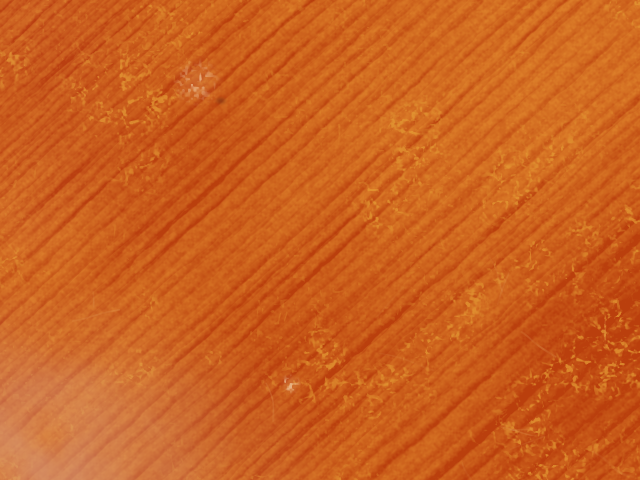
Reproduce this texture procedurally as a Shadertoy shader.

```glsl
// Varnished orange wood seen close up: fine slanting growth lines with one
// crisp and one fading side, over broad tone shifts and a grainy mottle. Tiny
// yellow flecks gather in patches; scratches, scuffs and a pale sheen lie on top.

float hash(vec2 p) {
    vec3 q = fract(vec3(p.xyx) * 0.1031);
    q += dot(q, q.yzx + 33.33);
    return fract((q.x + q.y) * q.z);
}

float noise(vec2 p) {
    vec2 i = floor(p), f = fract(p);
    f = f * f * (3.0 - 2.0 * f);
    return mix(mix(hash(i), hash(i + vec2(1, 0)), f.x),
               mix(hash(i + vec2(0, 1)), hash(i + vec2(1, 1)), f.x), f.y);
}

float fbm(vec2 p) {
    float sum = 0.0, amp = 0.533;
    for (int i = 0; i < 4; i++) {
        sum += amp * noise(p);
        p = mat2(1.6, 1.2, -1.2, 1.6) * p + 17.3;
        amp *= 0.5;
    }
    return sum;
}

float segment(vec2 p, vec2 a, vec2 b) {
    vec2 d = b - a;
    return length(p - a - d * clamp(dot(p - a, d) / dot(d, d), 0.0, 1.0));
}

float spot(vec2 p, vec2 centre, float radius) {
    return 1.0 - smoothstep(0.0, radius, length(p - centre));
}

// Growth lines: g.x runs along the grain, g.y across it
float growthLines(vec2 g, float density) {
    g.y += 0.035 * (noise(g * vec2(1.6, 2.5) + 40.0) - 0.5)
         + 0.006 * (noise(g * vec2(11.0, 20.0) + 70.0) - 0.5)
         + 0.004 * (noise(g * vec2(50.0, 60.0) + 90.0) - 0.5);
    float ring = density * (g.y + 0.18 * g.y * g.y) + 1.1 * noise(vec2(g.y * 8.0 + 30.0, 5.0));
    float id = floor(ring) + 99.0, f = fract(ring);
    float fade = 0.25 + 0.4 * hash(vec2(id, 3.0));
    float profile = smoothstep(0.0, 0.16, f) * (1.0 - smoothstep(0.16, 0.16 + fade, f));
    float strength = 0.4 + 0.6 * hash(vec2(id, 9.0));
    return profile * strength * (0.4 + 1.0 * noise(vec2(g.x * 6.0 + 20.0, id)));
}

// Tiny yellow marks, densest towards the lower right
float wornFlecks(vec2 p, vec2 g) {
    float bias = 0.17 * smoothstep(-0.3, 1.0, p.x - p.y) - 0.08;
    float patches = smoothstep(0.45, 0.72, fbm(g * vec2(6.0, 8.0) + 12.0) + bias);
    vec2 bent = p + 0.01 * vec2(noise(p * 40.0), noise(p * 40.0 + 77.0));
    float veins = 1.0 - abs(2.0 * noise(bent * 42.0 + 5.0) - 1.0);
    float grains = 0.6 * noise(bent * 150.0 + 31.0) + 0.4 * noise(bent.yx * 230.0 + 8.0);
    float dense = smoothstep(0.74, 1.1, 0.5 * veins + 0.8 * grains) * patches;
    float sparse = smoothstep(0.76, 0.95, noise(bent * 135.0 + 61.0))
                 * smoothstep(0.42, 0.68, fbm(p * 8.0 + 50.0));
    return clamp(1.2 * dense + 0.4 * sparse, 0.0, 1.0);
}

// Faint thin scratches, mostly along the bottom
float scratches(vec2 p) {
    float sum = 0.0;
    vec2 bent = p + 0.015 * (noise(p * 18.0) - 0.5);
    for (int i = 0; i < 14; i++) {
        float k = float(i);
        vec2 a = vec2(1.3 * hash(vec2(k, 1.0)), 0.4 * pow(hash(vec2(k, 2.0)), 1.5));
        float angle = 6.283 * hash(vec2(k, 3.0));
        vec2 b = a + (0.04 + 0.1 * hash(vec2(k, 4.0))) * vec2(cos(angle), 0.6 * sin(angle));
        sum += (1.0 - smoothstep(0.0005, 0.003, segment(bent, a, b))) * (0.3 + 0.5 * hash(vec2(k, 5.0)));
    }
    return min(sum, 1.0) * (0.2 + 0.8 * noise(p * 70.0));
}

void mainImage(out vec4 fragColor, in vec2 fragCoord) {
    vec2 p = fragCoord / iResolution.y;
    p.x += 0.6667 - 0.5 * iResolution.x / iResolution.y;
    vec2 g = mat2(0.743, -0.669, 0.669, 0.743) * p;

    // Broad tone: redder at lower right and upper left, lighter at upper right
    float tone = 0.69 + 0.6 * (fbm(g * vec2(1.8, 5.0) + 8.0) - 0.5);
    tone += 0.26 * spot(p, vec2(1.2, 0.9), 0.75) + 0.15 * spot(p, vec2(0.1, 0.4), 0.5);
    tone -= 0.55 * spot(p, vec2(1.35, 0.25), 0.65) + 0.28 * spot(p, vec2(0.25, 0.72), 0.35);
    tone -= 0.3 * spot(p, vec2(0.6, 0.25), 0.45);

    // Coarse and fine grain, streaks and mottle
    tone -= 0.58 * growthLines(g, 34.0) + 0.24 * growthLines(g + vec2(3.0, 0.013), 57.0);
    tone += 0.2 * (noise(g * vec2(7.0, 80.0) + 15.0) - 0.5);
    tone += 0.24 * (noise(p * vec2(100.0, 140.0) + 3.0) - 0.5)
          + 0.3 * (noise(g.yx * 220.0 + 9.0) - 0.5);
    vec3 color = mix(vec3(0.74, 0.268, 0.06), vec3(0.85, 0.47, 0.15), clamp(tone, -0.1, 1.1));

    // Wear and a small dark knot
    color = mix(color, vec3(0.89, 0.6, 0.2), 0.75 * wornFlecks(p, g));
    color = mix(color, vec3(0.5, 0.2, 0.07), 0.6 * spot((p - vec2(0.46, 0.79)) * vec2(1.0, 1.4), vec2(0), 0.016));

    // Pale sheen at the lower left, then scratches and two scuffs
    float sheen = 1.0 - smoothstep(0.0, 0.62, length(p * vec2(0.8, 1.3) + vec2(0.0, 0.03)));
    color = mix(color, vec3(0.84, 0.6, 0.46), 0.6 * sheen * (0.4 + 1.1 * fbm(p * 10.0)));
    color.b += 0.03 * (1.0 - smoothstep(0.0, 0.5, p.x)) * fbm(p * 5.0 + 3.0);
    color = mix(color, vec3(0.89, 0.63, 0.36), 0.5 * scratches(p));
    float scuff = spot(p, vec2(0.41, 0.83), 0.06) + 1.6 * spot(p, vec2(0.605, 0.2), 0.025);
    color = mix(color, vec3(0.92, 0.73, 0.55), min(scuff, 1.0) * (0.15 + 0.75 * smoothstep(0.5, 0.85, noise(p * 170.0))));

    fragColor = vec4(color, 1.0);
}
```
